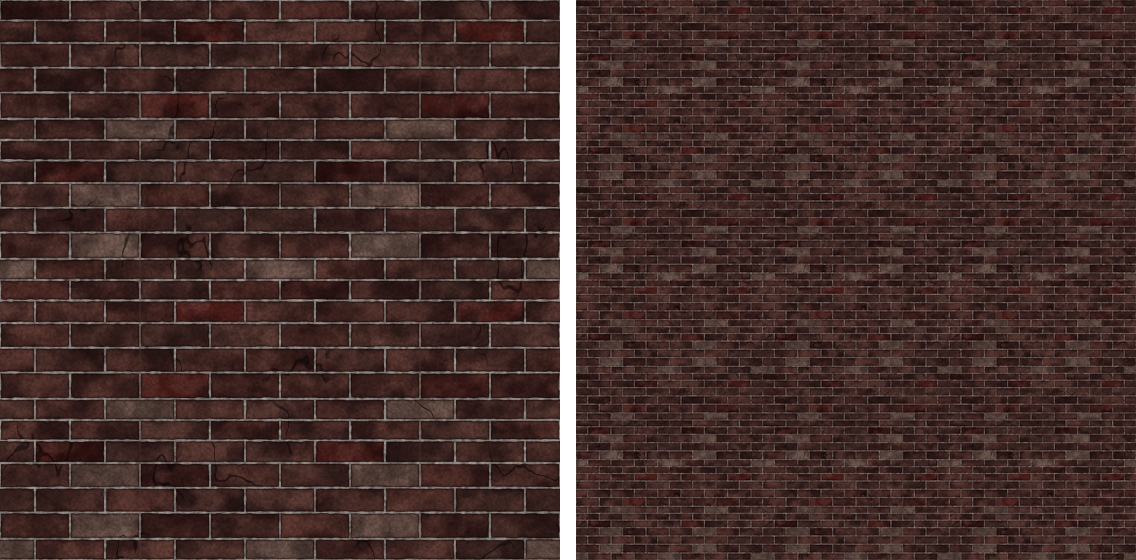
Left: one tile. Right: repeated 3 by 3.
A Shadertoy shader for this texture:

```glsl
#define COLUMNS 8.0
#define BANDS 4.0
#define JOINT_HALF 0.0021
#define RIM_WIDTH 0.0055
#define DARK_CLAY vec3(0.145, 0.078, 0.074)
#define LIGHT_CLAY vec3(0.315, 0.208, 0.182)
#define RED_CLAY vec3(0.310, 0.098, 0.085)
#define PALE_CLAY vec3(0.390, 0.320, 0.285)
#define MORTAR_DARK vec3(0.270, 0.255, 0.245)
#define MORTAR_LIGHT vec3(0.640, 0.630, 0.605)

// Course boundaries within one band of six, measured downward
const float COURSE_EDGE[7] = float[7](0.0, 0.146, 0.307, 0.484, 0.661, 0.849, 1.0);

float hash(vec2 p) {
    vec3 q = fract(p.xyx * 0.1031);
    q += dot(q, q.yzx + 33.33);
    return fract((q.x + q.y) * q.z);
}

// Value noise that wraps after the given number of cells
float noise(vec2 uv, vec2 cells) {
    vec2 p = uv * cells;
    vec2 i = floor(p);
    vec2 f = p - i;
    f = f * f * (3.0 - 2.0 * f);
    vec2 a = mod(i, cells);
    vec2 b = mod(i + 1.0, cells);
    return mix(mix(hash(a), hash(vec2(b.x, a.y)), f.x),
               mix(hash(vec2(a.x, b.y)), hash(b), f.x), f.y);
}

float fbm(vec2 uv, vec2 cells) {
    float sum = 0.0;
    float weight = 0.5;
    for (int i = 0; i < 4; i++) {
        sum += weight * noise(uv, cells);
        cells *= 2.0;
        weight *= 0.5;
    }
    return sum / 0.9375;
}

// Brick column and row in xy, distances to the joint centre lines in zw
vec4 brickLayout(vec2 uv) {
    float t = (1.0 - uv.y) * BANDS;
    float f = fract(t);
    int course = 0;
    for (int i = 1; i < 6; i++) {
        if (f >= COURSE_EDGE[i]) course = i;
    }
    float row = floor(t) * 6.0 + float(course);
    float dy = min(f - COURSE_EDGE[course], COURSE_EDGE[course + 1] - f) / BANDS;
    float x = uv.x * COLUMNS + 0.5 * mod(row, 2.0);
    float dx = (0.5 - abs(fract(x) - 0.5)) / COLUMNS;
    return vec4(mod(floor(x), COLUMNS), row, dx, dy);
}

vec3 brickColor(vec2 uv, vec2 brick, float edge, float grit) {
    vec2 local = uv + vec2(hash(brick + 3.7), hash(brick + 41.3));
    float stain = smoothstep(0.28, 0.72, fbm(local, vec2(20.0, 28.0)));
    float blotch = smoothstep(0.35, 0.70, fbm(local + 0.37, vec2(36.0)));

    // A shuffled rank over a block of 4 by 12 bricks picks the odd ones
    ivec2 cell = ivec2(brick) % ivec2(4, 12);
    int rank = (35 * (cell.y * 4 + cell.x)) % 48;
    bool pale = (rank >= 2 && rank <= 4) || rank == 43;
    bool red = rank >= 5 && rank <= 7;
    float tone = hash(vec2(cell) + 17.0);

    vec3 color = mix(DARK_CLAY, LIGHT_CLAY, 0.4 * tone + 0.6 * stain);
    float redness = red ? 0.75 : 0.35 * hash(vec2(cell) + 71.0);
    color = mix(color, RED_CLAY * (0.55 + 0.5 * stain), redness * (0.5 + 0.5 * blotch));
    if (pale) color = mix(color, PALE_CLAY, 0.55 + 0.25 * stain);
    color *= 1.08 - 0.25 * blotch;

    // Reddish worn rim with a dark line beside the joint
    float rim = 1.0 - smoothstep(0.0, RIM_WIDTH, edge);
    color *= mix(vec3(1.0), vec3(0.92, 0.75, 0.73), rim);
    color *= mix(0.55, 1.0, smoothstep(0.0, 0.0026, edge));

    // Sparse hairline cracks
    float vein = abs(fbm(uv + 0.19, vec2(11.0, 7.0)) - 0.5);
    float patchMask = smoothstep(0.66, 0.76, noise(uv, vec2(9.0, 11.0)));
    float crack = (1.0 - smoothstep(0.004, 0.014, vein)) * patchMask;
    color *= 1.0 - 0.5 * crack;
    return color * (0.78 + 0.44 * grit);
}

vec3 mortarColor(vec2 uv, float depth, float grit) {
    float lumps = noise(uv, vec2(150.0, 190.0));
    float body = smoothstep(0.0, JOINT_HALF, depth);
    float light = 0.2 + 0.4 * body + 0.5 * (lumps - 0.5) + 0.5 * (grit - 0.5);
    return mix(MORTAR_DARK, MORTAR_LIGHT, clamp(light, 0.0, 1.0));
}

void mainImage(out vec4 fragColor, in vec2 fragCoord) {
    vec2 uv = fragCoord / iResolution.xy;
    float pixel = 1.0 / iResolution.y;
    float grit = 0.5 * (noise(uv, vec2(256.0)) + noise(uv + 0.31, vec2(420.0)));

    vec4 layout_ = brickLayout(uv);
    float ragged = (noise(uv, vec2(110.0)) - 0.5) * 0.0016;
    float edge = min(layout_.z, layout_.w) - JOINT_HALF + ragged;

    vec3 face = brickColor(uv, layout_.xy, edge, grit);
    vec3 joint = mortarColor(uv, -edge, grit);
    vec3 color = mix(joint, face, smoothstep(-0.6 * pixel, 0.6 * pixel, edge));

    // Faint vertical settling lines at the quarter points
    float lineDistance = 0.5 * abs(fract(2.0 * uv.x) - 0.5);
    float settling = 1.0 - smoothstep(0.0004, 0.0004 + pixel, lineDistance);
    color = mix(color, vec3(0.30, 0.21, 0.16), 0.35 * settling);

    // Broad uneven weathering
    color *= 0.88 + 0.24 * fbm(uv, vec2(4.0));
    fragColor = vec4(color, 1.0);
}
```
